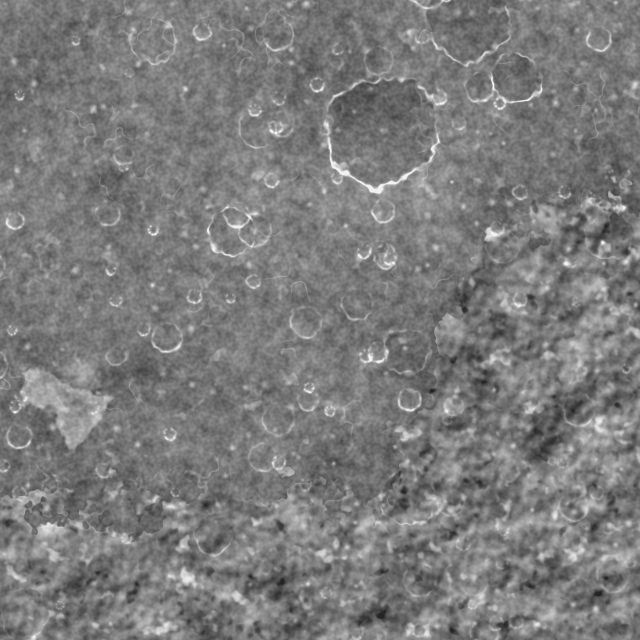
Give the GLSL for this texture, as a Shadertoy shader.

```glsl
const float PLAIN_GREY = 0.478;
const float HIGHLAND_GREY = 0.472;
const float TAU = 6.2831853;

vec2 hash2(vec2 p) {
    vec3 q = fract(p.xyx * vec3(0.1031, 0.1030, 0.0973));
    q += dot(q, q.yzx + 33.33);
    return fract((q.xx + q.yz) * q.zy);
}

float cornerSlope(vec2 cell, vec2 offset) {
    float angle = TAU * hash2(cell + 17.0).x;
    return dot(vec2(cos(angle), sin(angle)), offset);
}

float gradientNoise(vec2 p) {
    vec2 i = floor(p), f = fract(p);
    vec2 u = f * f * f * (f * (f * 6.0 - 15.0) + 10.0);
    vec2 e = vec2(1.0, 0.0);
    float low = mix(cornerSlope(i, f), cornerSlope(i + e, f - e), u.x);
    float high = mix(cornerSlope(i + e.yx, f - e.yx), cornerSlope(i + 1.0, f - 1.0), u.x);
    return mix(low, high, u.y);
}

// Octave sum scaled so that its contrast does not depend on gain
float fbm(vec2 p, int octaves, float gain) {
    const mat2 turn = mat2(1.6, 1.2, -1.2, 1.6);
    float sum = 0.0, energy = 0.0, amp = 1.0;
    for (int i = 0; i < octaves; i++) {
        sum += amp * gradientNoise(p);
        energy += amp * amp;
        amp *= gain;
        p = turn * p + 7.3;
    }
    return sum / sqrt(energy);
}

float terrain(vec2 p) {
    return fbm(p * 10.0, 4, 0.68);
}

// Thin broken rim, brighter to the south, around a flat floor
float crater(vec2 d, float radius, float seed, float freshness) {
    vec2 dir = d / (length(d) + 1e-5);
    float wobble = gradientNoise(dir * 1.2 + seed) + 0.3 * gradientNoise(dir * 2.5 + seed);
    float large = smoothstep(0.01, 0.04, radius);
    float edge = length(d) - radius * (1.0 + 0.22 * wobble);
    edge += 0.009 * large * fbm(d * 45.0 + seed, 2, 0.8);
    float width = 0.0021 + 0.008 * radius;
    float broken = 0.6 + 1.1 * gradientNoise(dir * 1.8 + seed + 40.0) - 0.4 * dir.y;
    broken += 1.6 * gradientNoise(d * 60.0 + seed) * large;
    float rim = exp(-edge * edge / (width * width)) * max(broken, 0.05);
    float apron = exp(-abs(edge) / (0.1 * radius + 0.004)) * step(0.0, edge);
    float inside = smoothstep(0.003, -0.003, edge);
    float floorShade = mix(0.05, -0.04, large) - 0.04 * dir.y * length(d) / radius;
    return freshness * (0.33 * rim + 0.035 * apron + floorShade * inside);
}

// Bright hill with a faint dark surround
float knob(vec2 d, float radius) {
    float q = dot(d, d) / (radius * radius);
    return exp(-q) - 0.3 * exp(-0.3 * q);
}

float scatterCraters(vec2 p, float cells, float size, float share, float seed) {
    float sum = 0.0;
    for (int k = 0; k < 9; k++) {
        vec2 id = floor(p * cells) + vec2(k % 3 - 1, k / 3 - 1);
        vec2 place = hash2(id + seed), kind = hash2(id + seed + 91.0);
        vec2 centre = (id + 0.5 + 0.8 * (place - 0.5)) / cells;
        float freshness = mix(0.4, 1.15, fract(place.x * 37.0));
        if (kind.x < share)
            sum += crater(p - centre, size * mix(0.5, 1.0, kind.y), seed + 50.0 * place.x, freshness);
    }
    return sum;
}

float scatterKnobs(vec2 p, float cells, float size, float share, float seed) {
    float sum = 0.0;
    for (int k = 0; k < 9; k++) {
        vec2 id = floor(p * cells) + vec2(k % 3 - 1, k / 3 - 1);
        vec2 place = hash2(id + seed), kind = hash2(id + seed + 53.0);
        vec2 centre = (id + 0.5 + 0.8 * (place - 0.5)) / cells;
        if (kind.x < share)
            sum += knob(p - centre, size * mix(0.5, 1.0, kind.y)) * mix(0.5, 1.0, place.y);
    }
    return sum;
}

// Wedge-shaped plateau pointing south, negative inside
float mesaDistance(vec2 d) {
    return max(d.y - 0.04, dot(vec2(abs(d.x), d.y), vec2(0.85, -0.53)) - 0.045);
}

void mainImage(out vec4 fragColor, in vec2 fragCoord) {
    vec2 p = fragCoord / iResolution.y;
    vec2 warp = vec2(fbm(p * 9.0, 2, 0.5), fbm(p * 9.0 + 31.0, 2, 0.5));
    float ragged = fbm(p * 14.0 + 5.0, 4, 0.7);
    float grain = fbm(p * 42.0, 3, 0.9);
    float flecks = fbm(p * 26.0 + 80.0, 3, 0.7);

    // Scarp between the plain and the highland to the south and east
    float scarp = 0.22 + 0.46 * smoothstep(0.55, 0.82, p.x) - p.y + 0.14 * ragged;
    float rough = smoothstep(-0.008, 0.012, scarp);
    float patchy = smoothstep(-0.2, 0.3, gradientNoise(p * 8.0 + 60.0));

    // Plain: fine grain, sparse flecks and ridges, dark streaked foot of the scarp
    float plain = PLAIN_GREY + 0.12 * fbm(p * 5.0, 4, 0.75) + 0.175 * grain;
    float ridge = smoothstep(0.07, 0.0, abs(fbm(p * 15.0 + 12.0, 3, 0.6)));
    plain += 0.11 * ridge * smoothstep(0.05, 0.35, fbm(p * 8.0 + 22.0, 2, 0.8));
    plain += 0.14 * smoothstep(0.28, 0.6, flecks);
    float foot = exp(min(scarp, 0.0) / 0.06);
    plain -= foot * (0.08 + 0.14 * gradientNoise(p * vec2(34.0, 6.0)));

    // Highland: sunlit relief with pale crests, dark hollows and a bright brink
    float relief = terrain(p);
    float sunlit = relief - terrain(p + vec2(-0.005, 0.009));
    float highland = HIGHLAND_GREY + 0.25 * relief + 0.38 * sunlit + 0.13 * grain;
    highland += 0.28 * smoothstep(0.2, 0.6, flecks) - 0.2 * smoothstep(0.25, 0.6, -flecks);
    highland += 0.14 * patchy * exp(-max(scarp, 0.0) / 0.02);
    highland += 0.3 * scatterKnobs(p + 0.025 * warp, 8.0, 0.032, 0.42, 11.0);

    float grey = mix(plain, highland, rough);

    // Craters, thinned out on rough ground
    float craters = crater(p - vec2(0.598, 0.795), 0.086, 3.0, 1.1);
    craters += crater(p - vec2(0.73, 0.97), 0.065, 8.0, 0.8);
    craters += scatterCraters(p, 7.0, 0.043, 0.24, 29.0);
    craters += scatterCraters(p, 13.0, 0.025, 0.2, 67.0);
    craters += scatterCraters(p, 24.0, 0.011, 0.12, 83.0);
    grey += craters * mix(1.0, 0.5, rough);
    grey += 0.42 * scatterKnobs(p + 0.003 * warp, 32.0, 0.0065, 0.16, 140.0);

    // Plateau in the west and a lone mountain in the east
    float mesa = mesaDistance(p - vec2(0.115, 0.37) + 0.04 * warp) + 0.02 * ragged;
    float top = smoothstep(0.005, -0.005, mesa);
    float brink = exp(-abs(mesa) / 0.012);
    grey += top * (0.04 + 0.2 * sunlit + 0.17 * brink);
    grey -= 0.09 * (1.0 - top) * exp(-max(mesa, 0.0) / 0.035);
    grey += 0.25 * knob(p - vec2(0.13, 0.415), 0.028);
    grey += 0.3 * knob(p - vec2(0.85, 0.66) + 0.04 * warp, 0.035);

    fragColor = vec4(vec3(clamp(grey, 0.14, 0.95)), 1.0);
}
```
